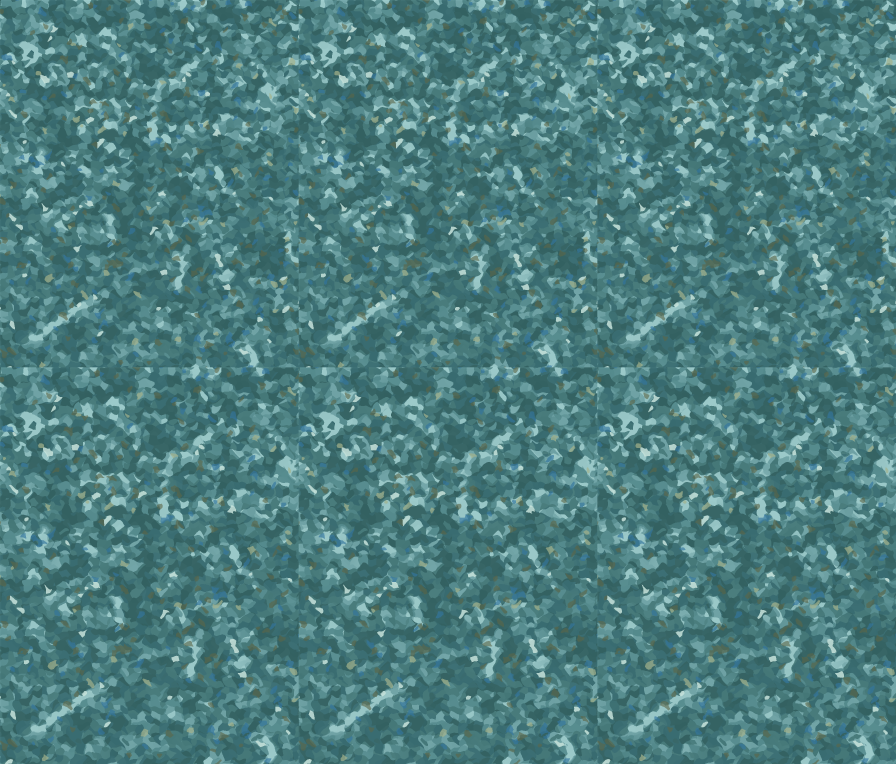
Give the GLSL for this texture, as a WebGL 2 fragment shader.

```glsl
#version 300 es
precision highp float;
// Teal stone made of small overlapping flakes with pale veins, in 3 by 2 tiles.
uniform vec2 u_resolution;
out vec4 fragColor;

vec3 hash3(vec2 p) {
  vec3 q = fract(p.xyx * vec3(0.1031, 0.1030, 0.0973));
  q += dot(q, q.yxz + 33.33);
  return fract((q.xxy + q.yzz) * q.zyx);
}

// Id of the nearest cell; uneven weights round the borders of the flakes.
vec2 flakeId(vec2 p, float seed) {
  vec2 base = floor(p), nearest = base;
  float best = 9.0;
  for (int y = -1; y <= 1; y++)
    for (int x = -1; x <= 1; x++) {
      vec2 id = base + vec2(x, y);
      vec3 h = hash3(id + seed);
      vec2 d = id + 0.1 + 0.8 * h.xy - p;
      float weighted = length(d) * mix(0.7, 1.35, h.z);
      if (weighted < best) {
        best = weighted;
        nearest = id;
      }
    }
  return nearest;
}

// Short wavy streaks scattered over the tile, mostly upright.
float veins(vec2 p) {
  float sum = 0.0;
  for (float i = 0.0; i < 11.0; i++) {
    vec3 h = hash3(vec2(i * 7.3 + 2.0, i * 3.1 + 5.0));
    vec2 q = p - vec2(fract(i * 0.618 + 0.66), (i + h.y) / 11.0 * 1.23);
    float slope = (h.z - 0.5) * (h.x > 0.6 ? 3.2 : 0.8);
    float across = abs(q.x - slope * q.y + 0.01 * sin(q.y * 45.0 + i * 3.0));
    across /= sqrt(1.0 + slope * slope);
    float halfLength = 0.05 + 0.06 * h.x;
    sum = max(sum, (1.0 - smoothstep(0.007, 0.019, across))
                 * (1.0 - smoothstep(0.7, 1.0, abs(q.y) / halfLength)));
  }
  return sum;
}

// Six teal tones from dark to pale, with narrow steps between them.
vec3 tealRamp(float t) {
  vec3 c = vec3(0.21, 0.39, 0.39);
  c = mix(c, vec3(0.23, 0.43, 0.45), smoothstep(0.30, 0.35, t));
  c = mix(c, vec3(0.28, 0.48, 0.48), smoothstep(0.44, 0.49, t));
  c = mix(c, vec3(0.34, 0.55, 0.56), smoothstep(0.58, 0.63, t));
  c = mix(c, vec3(0.44, 0.64, 0.65), smoothstep(0.71, 0.76, t));
  return mix(c, vec3(0.60, 0.78, 0.78), smoothstep(0.83, 0.88, t));
}

vec3 stone(vec2 p) {
  vec2 w = p + 0.004 * sin(p.yx * vec2(61.0, 73.0))
             + 0.0025 * sin(p.yx * vec2(167.0, 181.0) + 1.7);
  vec2 fine = flakeId(w * vec2(42.0, 50.0), 11.0);
  vec2 broad = flakeId(w * vec2(23.0, 27.0), 71.0);
  vec3 h = hash3(fine + 203.0);
  vec2 center = (fine + 0.5) / vec2(42.0, 50.0);

  // Contrast is calmer toward the foot of the tile.
  float tone = 0.5 * (h.x + hash3(broad + 409.0).x) - 0.5;
  tone *= mix(1.08, 0.87, smoothstep(0.3, 1.0, p.y));
  tone += 0.49 + 0.025 * sin(p.x * 13.0 + 2.0 * sin(p.y * 9.0)) * sin(p.y * 11.0 + 1.0);
  tone += 0.36 * veins(mix(w, center, 0.45));
  vec3 color = tealRamp(tone) + 0.025 * (h.z - 0.5);

  // Rare blue, olive and nearly white flakes, smaller than the rest.
  vec2 chip = flakeId(w * vec2(58.0, 64.0), 37.0);
  vec3 k = hash3(chip + 613.0);
  if (k.x < 0.022) color = mix(color, vec3(0.20, 0.46, 0.62), 0.65);
  else if (k.x < 0.047) color = mix(color, vec3(0.36, 0.40, 0.28), 0.6);
  else if (k.x < 0.057) color = mix(color, vec3(0.78, 0.89, 0.86), 0.85);
  else if (k.x < 0.064) color = mix(color, vec3(0.64, 0.70, 0.55), 0.7);
  return color;
}

// The lower row is slightly enlarged and cropped, so its seams stay abrupt.
vec3 tiled(vec2 p) {
  float lower = step(1.23, p.y);
  vec2 local = vec2(fract(p.x), p.y - 1.23 * lower) / mix(1.0, 1.07, lower);
  float seam = 1.0 - smoothstep(0.0, 0.006, min(local.x, local.y));
  return stone(local) + 0.025 * seam;
}

void main() {
  // Nine samples per pixel smooth the flake edges.
  vec3 sum = vec3(0.0);
  for (int y = -1; y <= 1; y++)
    for (int x = -1; x <= 1; x++) {
      vec2 point = gl_FragCoord.xy + vec2(x, y) * 0.36;
      point.y = u_resolution.y - point.y;
      sum += tiled(point * 3.0 / u_resolution.x);
    }
  fragColor = vec4(sum / 9.0, 1.0);
}
```
